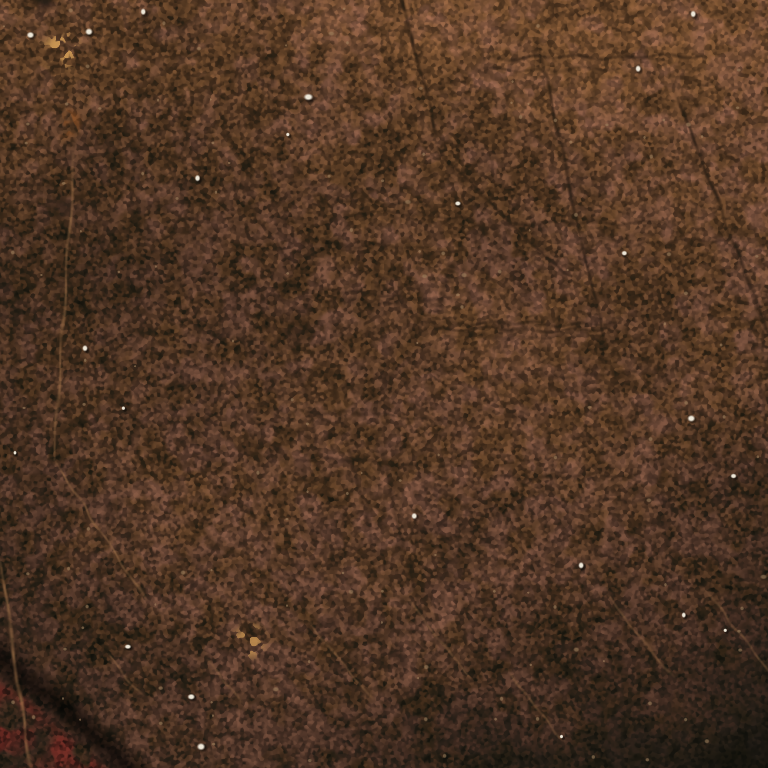
Reproduce this texture procedurally as a Shadertoy shader.

```glsl
vec3 hash3(vec2 p) {
    vec3 q = fract(p.xyx * vec3(0.1031, 0.1030, 0.0973));
    q += dot(q, q.yxz + 33.33);
    return fract((q.xxy + q.yzz) * q.zyx);
}

// Smooth cellular noise: nearby cell values blended by distance, centred on zero
float cellNoise(vec2 p) {
    vec2 cell = floor(p);
    float total = 0.0, weights = 0.0;
    for (int j = -1; j <= 1; j++)
    for (int i = -1; i <= 1; i++) {
        vec2 id = cell + vec2(i, j);
        vec3 h = hash3(id + 57.0);
        vec2 d = id + h.xy - p;
        float w = exp(-6.0 * dot(d, d));
        total += w * h.z;
        weights += w;
    }
    return total / weights - 0.5;
}

// Soft line with worn, uneven strength and tapered ends
float scratch(vec2 p, vec2 a, vec2 b, float width) {
    vec2 d = b - a;
    float t = clamp(dot(p - a, d) / dot(d, d), 0.0, 1.0);
    float dist = length(p - a - d * t);
    float wear = 0.7 + 0.3 * sin(t * 17.0 + a.x * 40.0) * sin(t * 41.0 + a.y * 30.0);
    float taper = smoothstep(-0.06, 0.1, t) * smoothstep(1.06, 0.9, t);
    return wear * taper * (1.0 - smoothstep(0.0, width, dist));
}

// Scattered dots; density is the share of occupied grid cells
float specks(vec2 p, float count, float density, float radius) {
    vec2 id = floor(p * count);
    vec3 h = hash3(id + count);
    vec2 d = (fract(p * count) - 0.2 - 0.6 * h.xy) / count;
    d.x *= 0.7 + 0.6 * h.y;
    float size = radius * (0.6 + 0.7 * h.x);
    return step(h.z, density) * (1.0 - smoothstep(0.35 * size, size, length(d)));
}

float blob(vec2 p, vec2 centre, float radius) {
    return 1.0 - smoothstep(0.3 * radius, radius, length(p - centre));
}

void mainImage(out vec4 fragColor, in vec2 fragCoord) {
    vec2 uv = fragCoord / iResolution.xy;
    vec2 p = uv + 0.0015 * sin(uv.yx * 47.0 + 2.0 * sin(uv * 83.0));
    float fine = cellNoise(uv * 230.0);
    float medium = cellNoise(uv * 105.0 + 9.0);
    float coarse = cellNoise(uv * 42.0 + 3.0);
    float cloud = cellNoise(p * 13.0) + cellNoise(p * 5.0 + 20.0);

    // Broad light and shade
    float tone = 0.33 + 0.10 * smoothstep(0.5, 1.1, uv.y) * (0.4 + 0.8 * uv.x);
    tone -= 0.17 * smoothstep(0.35, 1.0, uv.x - uv.y);
    tone -= 0.08 * (1.0 - smoothstep(0.0, 0.32, uv.x)) * (1.0 - smoothstep(0.6, 1.0, uv.y));
    tone -= 0.06 * (1.0 - smoothstep(0.0, 0.3, uv.y));
    tone -= 0.04 * blob(uv, vec2(0.3, 0.73), 0.3);
    tone += 0.055 * cloud;

    // Grain, weaker in the shade
    tone += (0.27 * fine + 0.13 * medium + 0.09 * coarse) * smoothstep(0.0, 0.33, tone);

    // Dark horizontal cracks
    float dark = 0.0;
    for (int i = 0; i < 18; i++) {
        vec3 h = hash3(vec2(i, 7.0));
        vec2 a = vec2(0.3 + 0.5 * h.x, 0.32 + 0.65 * h.y);
        vec2 b = a + vec2(0.1 + 0.2 * h.z, 0.03 * (h.x - 0.6));
        vec2 wavy = p + vec2(0.0, 0.002 * sin(uv.x * 110.0 + float(i)));
        dark = max(dark, (0.25 + 0.35 * h.z) * scratch(wavy, a, b, 0.004));
    }

    // Long slanting gouges, with fainter ones lower on the left
    for (int i = 0; i < 3; i++) {
        float k = float(i);
        vec2 a = vec2(0.52 + 0.18 * k, 1.02 - 0.07 * k);
        vec2 b = a + vec2(0.05 + 0.04 * k, -0.2 - 0.14 * k * (2.5 - k));
        dark = max(dark, 0.75 * scratch(p, a, b, 0.0042));
        vec2 c = vec2(0.37 + 0.06 * k, 0.6 - 0.08 * k);
        dark = max(dark, 0.4 * scratch(p, c, c + vec2(0.06, -0.25), 0.005));
    }
    dark = max(dark, 0.7 * scratch(p, vec2(0.56, 0.81), vec2(0.74, 0.64), 0.004));
    dark = max(dark, 0.6 * scratch(p, vec2(0.59, 0.66), vec2(0.57, 0.59), 0.009));

    // Stains
    dark = max(dark, 0.45 * blob(p, vec2(0.075, 0.73), 0.024));
    dark = max(dark, 0.85 * blob(p, vec2(0.06, 1.0), 0.018));
    dark = max(dark, 0.35 * blob(p, vec2(0.39, 0.57), 0.025));
    tone = mix(tone, 0.12, dark);

    // Brown ramp: greener in the shade, yellower at the top
    float warmth = clamp(0.45 + 1.1 * coarse + 0.7 * medium - 0.5 * (uv.y - 0.5), 0.0, 1.0);
    tone = clamp(tone, 0.06, 0.7);
    vec3 color = tone * vec3(1.0, 0.67, mix(0.40, 0.51, warmth));
    color.gb += vec2(0.02, 0.015) * (1.0 - smoothstep(0.12, 0.26, tone));

    // Dark rim and red paint in the lower left corner
    float rim = uv.x * 0.85 + uv.y - 0.15 + 0.02 * cloud;
    color *= 1.0 - 0.6 * (1.0 - smoothstep(0.0, 0.04, abs(rim)));
    float paint = (1.0 - smoothstep(-0.05, -0.02, rim)) * smoothstep(-0.3, 0.2, coarse + cloud);
    color = mix(color, vec3(0.34, 0.12, 0.10) * (1.0 + fine), 0.8 * paint);

    // Pale scratches
    float pale = 0.6 * scratch(p, vec2(0.097, 0.8), vec2(0.07, 0.4), 0.0032);
    pale = max(pale, 0.55 * scratch(p, vec2(0.07, 0.4), vec2(0.19, 0.22), 0.003));
    pale = max(pale, 0.7 * scratch(p, vec2(0.0, 0.27), vec2(0.04, 0.0), 0.004));
    for (int i = 0; i < 7; i++) {
        vec3 h = hash3(vec2(i, 31.0));
        vec2 a = vec2(0.14 + 0.13 * float(i), 0.1 + 0.2 * h.y);
        pale = max(pale, 0.4 * scratch(p, a, a + vec2(0.09, -0.11) * (0.5 + 0.6 * h.z), 0.003));
    }
    color = mix(color, vec3(0.62, 0.44, 0.28), pale);

    // Ochre chips and bright dust
    float chips = blob(p, vec2(0.08, 0.935), 0.035) + 0.8 * blob(p, vec2(0.325, 0.165), 0.03);
    color = mix(color, vec3(0.78, 0.58, 0.32), chips * smoothstep(0.08, 0.25, medium + 0.4 * fine));
    color = mix(color, vec3(0.60, 0.33, 0.13), 0.6 * blob(p, vec2(0.088, 0.84), 0.024) * smoothstep(-0.2, 0.2, medium));
    color = mix(color, vec3(0.62, 0.50, 0.36), 0.6 * specks(uv, 41.0, 0.09, 0.003));
    color *= 1.0 - 0.5 * specks(uv + vec2(-0.002, 0.002), 14.0, 0.14, 0.006);
    color = mix(color, vec3(0.93, 0.90, 0.84), specks(uv, 14.0, 0.14, 0.0048));

    fragColor = vec4(color, 1.0);
}
```
